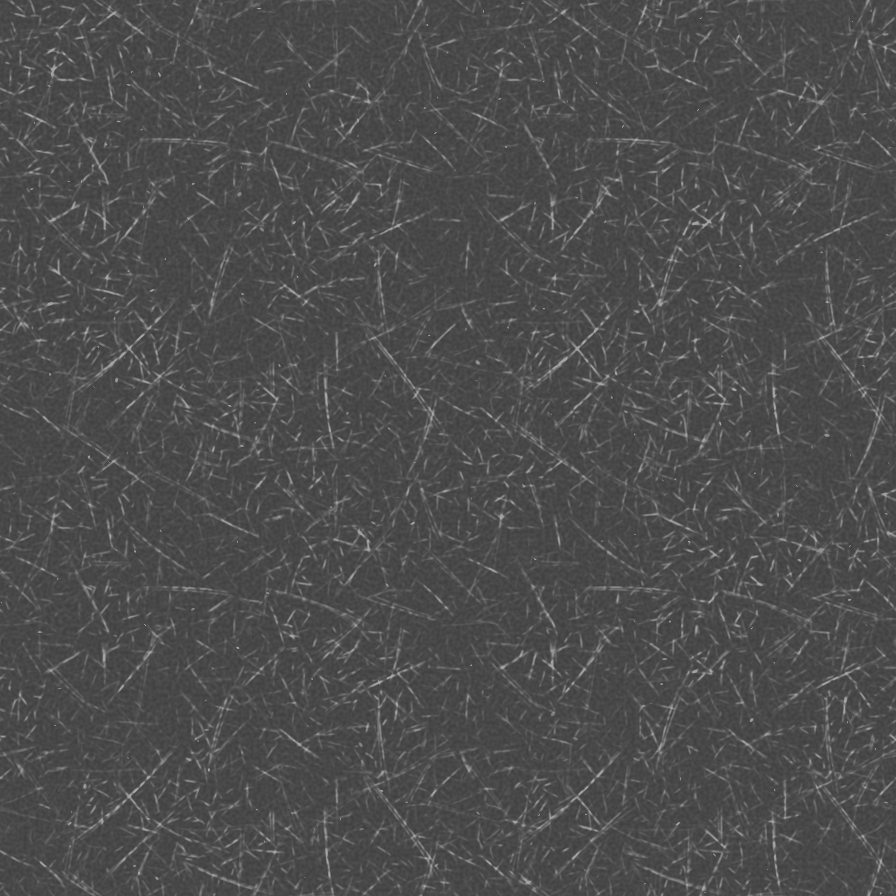
Write a WebGL 1 fragment shader that draws this texture.

```glsl
precision highp float;
// Worn dark grey surface covered in fine pale scratches, scuffs and chips.
// Layers of randomly turned hairlines are scattered over wrapping grids, then
// broken up by periodic gradient noise, so that the whole square tiles.

uniform vec2 u_resolution;

const vec3 BASE_COLOR = vec3(0.279);
const vec3 SCRATCH_COLOR = vec3(0.64);
const float REPEATS = 2.0;          // scratch pattern repeats across the canvas
const float LINE_WIDTH = 0.0022;    // soft hairline radius, in canvas units
const float BEND = 0.24;            // range of scratch curvature
const float GRAIN_PERIOD = 230.0;
const float GRAIN_AMOUNT = 0.05;
const float WEAR_PERIOD = 150.0;    // gaps along the scratches
const float PATCH_PERIOD = 7.0;     // areas with more or fewer scuffs
const float CHIP_CELLS = 36.0;
const float CHIP_SHARE = 0.17;
const float CHIP_SIZE = 0.0042;
const float TAU = 6.2831853;

vec4 hash4(vec2 cell, float seed) {
  vec4 p = fract((cell.xyxy + seed * 7.31) * vec4(0.1031, 0.1030, 0.0973, 0.1099));
  p += dot(p, p.wzxy + 33.33);
  return fract((p.xxyz + p.yzzw) * p.zywx);
}

vec2 turn(vec2 p, float angle) {
  float c = cos(angle), s = sin(angle);
  return vec2(c * p.x + s * p.y, c * p.y - s * p.x);
}

float cornerSlope(vec2 cell, vec2 offset, float period, float seed) {
  float angle = TAU * hash4(mod(cell, period), seed).x;
  return dot(vec2(cos(angle), sin(angle)), offset);
}

// Gradient noise that wraps after one canvas width, roughly -0.7 to 0.7.
float wrapNoise(vec2 uv, float period, float seed) {
  vec2 p = uv * period;
  vec2 cell = floor(p), f = fract(p);
  vec2 w = f * f * f * (f * (f * 6.0 - 15.0) + 10.0);
  vec2 e = vec2(1.0, 0.0);
  float low = mix(cornerSlope(cell, f, period, seed),
                  cornerSlope(cell + e.xy, f - e.xy, period, seed), w.x);
  float high = mix(cornerSlope(cell + e.yx, f - e.yx, period, seed),
                   cornerSlope(cell + e.xx, f - e.xx, period, seed), w.x);
  return mix(low, high, w.y);
}

float hairline(float offset) {
  return 1.0 - smoothstep(0.0, LINE_WIDTH, abs(offset));
}

// One scratch with a fainter companion per cell; cells must divide by REPEATS.
float scratches(vec2 uv, float cells, float seed) {
  vec2 p = uv * cells;
  float total = 0.0;
  for (int j = -1; j <= 1; j++) {
    for (int i = -1; i <= 1; i++) {
      vec2 cell = floor(p) + vec2(float(i), float(j));
      vec2 id = mod(cell, cells / REPEATS);
      vec4 place = hash4(id, seed);
      vec4 look = hash4(id, seed + 5.0);
      vec2 q = turn(p - cell - place.xy, TAU * place.z);
      q.y += BEND * (look.y - 0.5) * q.x * q.x;
      float reach = mix(0.25, 0.95, place.w);
      float taper = 1.0 - smoothstep(0.35, 1.0, abs(q.x) / reach);
      float shift = 0.09 * (look.z - 0.5) + 0.16 * (look.w - 0.5) * q.x;
      float lines = hairline(q.y / cells) + 0.6 * hairline((q.y - shift) / cells);
      total += lines * taper * mix(0.18, 1.0, look.x * look.x);
    }
  }
  return total;
}

// Small bright elongated chips in a random share of the cells.
float chips(vec2 uv) {
  vec2 p = uv * CHIP_CELLS;
  float total = 0.0;
  for (int j = -1; j <= 1; j++) {
    for (int i = -1; i <= 1; i++) {
      vec2 cell = floor(p) + vec2(float(i), float(j));
      vec2 id = mod(cell, CHIP_CELLS);
      vec4 place = hash4(id, 61.0);
      vec4 look = hash4(id, 67.0);
      vec2 q = turn(p - cell - place.xy, TAU * place.z) / CHIP_CELLS;
      q.y += 60.0 * (look.z - 0.5) * q.x * q.x;
      float size = CHIP_SIZE * mix(0.4, 1.0, look.x * look.x);
      float d = length(q * vec2(1.0, mix(1.3, 2.6, look.y))) / size;
      float present = step(place.w, CHIP_SHARE);
      total += present * (1.0 - smoothstep(0.35, 1.0, d)) * mix(0.3, 1.0, look.w);
    }
  }
  return total;
}

void main() {
  vec2 uv = gl_FragCoord.xy / u_resolution;

  // Surface grain and wear
  float grain = wrapNoise(uv, GRAIN_PERIOD, 3.0);
  float wear = smoothstep(-0.35, 0.3, wrapNoise(uv, WEAR_PERIOD, 11.0));
  float scuffed = smoothstep(-0.4, 0.4, wrapNoise(uv, PATCH_PERIOD, 19.0));

  // Long scratches, then shorter and fainter ones
  float marks = 0.95 * scratches(uv, 10.0, 23.0) + 0.8 * scratches(uv, 14.0, 29.0);
  marks += 0.7 * scratches(uv, 22.0, 37.0);
  float scuffs = 0.6 * scratches(uv, 40.0, 43.0) + 0.5 * scratches(uv, 64.0, 53.0);
  marks += scuffs * mix(0.35, 1.35, scuffed);
  marks *= mix(0.2, 1.0, wear);

  float pale = min(marks + chips(uv), 1.0);
  vec3 color = mix(BASE_COLOR + GRAIN_AMOUNT * grain, SCRATCH_COLOR, pale);
  gl_FragColor = vec4(color, 1.0);
}
```
